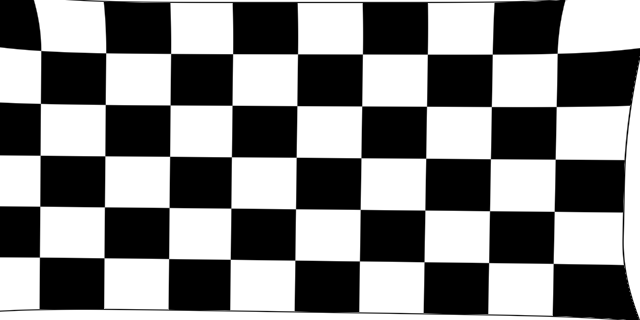
A Shadertoy shader for this pattern:

```glsl
const vec2 CANVAS_CELLS = vec2(9.884, 6.204); // canvas size in cells
const vec2 ORIGIN = vec2(-0.418, 0.048);      // board corner, from the top left
const vec2 BOARD = vec2(10.0, 6.0);           // columns and rows
const vec2 CENTER = vec2(4.89, 3.0);
const float ROW_SPREAD = 0.00314;             // rows fan out to the right
const float ROW_BOW = 0.011;
const float COLUMN_TILT = 0.0103;
const float TILT_GAIN = 0.0013;
const float LEFT_SHIFT = 0.045;               // offset of the first columns
const float CORNER_BEND = 0.122;
const float TOP_SHIFT = 0.0154;
const vec3 RIGHT_FLARE = vec3(0.067, 0.463, 0.283); // middle, top, bottom
const vec2 ROW_FLARE = vec2(0.275, 0.081);          // top, bottom
const float LINE_HALF = 0.01;
const float SOFTNESS = 1.3;                   // edge blur in samples
const vec3 INK = vec3(0.0);
const vec3 PAPER = vec3(1.0);
const float PI = 3.14159;

float sampleWidth(float f) {
    return SOFTNESS * max(length(vec2(dFdx(f), dFdy(f))), 1e-5);
}

// Displacement of the grid point at cell coordinate c, seen at position p
vec2 warp(vec2 c, vec2 p) {
    float row = clamp(c.y, 0.0, BOARD.y);
    float top = pow(max(1.0 - row / 3.4, 0.0), 2.0);
    float bottom = pow(max(row - 4.5, 0.0) / 1.5, 2.0);

    // Columns: lean, bent top corners, flared right side
    float side = (clamp(c.x, 1.0, 9.0) - 5.0) / 4.0;
    float bend = pow(max(1.0 - row, 0.0), 2.0);
    float flare = clamp(c.x - 9.0, 0.0, 1.0);
    float dx = LEFT_SHIFT * (1.0 - smoothstep(3.0, 4.0, c.x));
    dx -= (COLUMN_TILT + TILT_GAIN * (c.x - 5.0)) * (c.y - CENTER.y);
    dx += bend * (CORNER_BEND * side * side * side * side * side - TOP_SHIFT);
    dx += flare * dot(RIGHT_FLARE, vec3(1.0, top, bottom));

    // Rows: fan, slight bow, curl towards both sides
    float curl = pow(abs(p.x - CENTER.x) / 4.99, 6.0);
    float dy = c.y * ROW_SPREAD * (p.x - 4.595);
    dy += ROW_BOW * sin(PI * row / BOARD.y);
    dy += curl * dot(ROW_FLARE, vec2(-top, bottom));
    return vec2(dx, dy);
}

// Invert the warp by fixed-point iteration
vec2 cellCoord(vec2 p) {
    vec2 c = p - ORIGIN;
    for (int i = 0; i < 16; i++) c = p - ORIGIN - warp(c, p);
    return c;
}

// Smooth square wave: +1 in even cells, -1 in odd cells
float stripe(float x) {
    float d = 0.5 - abs(mod(x + 0.5, 2.0) - 1.0);
    return clamp(2.0 * d / sampleWidth(x), -1.0, 1.0);
}

void mainImage(out vec4 fragColor, in vec2 fragCoord) {
    vec2 uv = fragCoord / iResolution.xy;
    vec2 p = vec2(uv.x, 1.0 - uv.y) * CANVAS_CELLS;
    vec2 c = cellCoord(p);

    float checker = 0.5 + 0.5 * stripe(c.x) * stripe(c.y);

    // Board edge and its thin outline
    float edge = max(c.x - BOARD.x, abs(c.y - CENTER.y) - 0.5 * BOARD.y);
    float aa = sampleWidth(edge);
    float inside = clamp(0.5 - edge / aa, 0.0, 1.0);
    float outline = clamp((LINE_HALF - abs(edge)) / aa + 0.5, 0.0, 1.0);

    float ink = max(checker * inside, outline);
    fragColor = vec4(mix(PAPER, INK, ink), 1.0);
}
```
